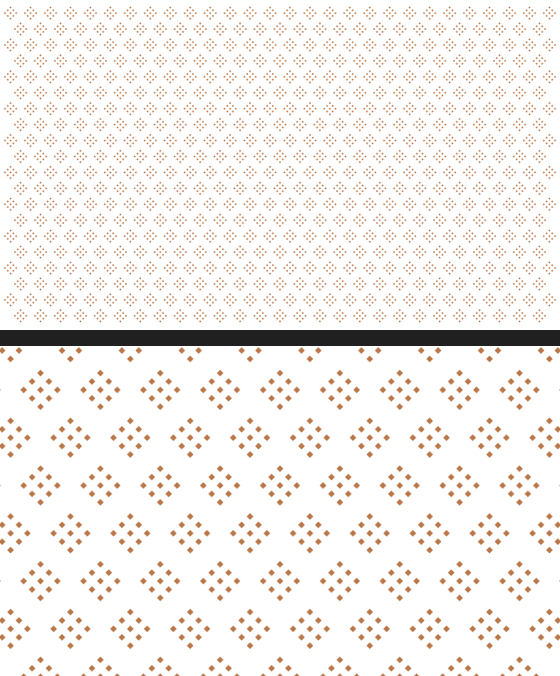
Top, the full canvas; bottom, a detail of the centre.
Reproduce this pattern procedurally as a Shadertoy shader.

```glsl
// Staggered rows of small copper diamond clusters on white.

// Antialiased coverage of a square of the given half side.
float squareCoverage(vec2 p, float halfSide, float blur) {
    vec2 edge = clamp((halfSide - abs(p)) / blur + 0.5, 0.0, 1.0);
    return edge.x * edge.y;
}

// Nine diamonds in a 3 x 3 grid turned by 45 degrees.
float diamondCluster(vec2 p, float blur) {
    vec2 turned = vec2(p.x + p.y, p.x - p.y) * 0.70711;
    float spacing = 5.44;
    vec2 nearest = clamp(floor(turned / spacing + 0.5), -1.0, 1.0);
    return squareCoverage(turned - nearest * spacing, 1.08, blur);
}

void mainImage(out vec4 fragColor, in vec2 fragCoord) {
    // The canvas is 768 units wide and 453 tall, measured from the top left.
    vec2 p = fragCoord / iResolution.xy * vec2(768.0, 453.0);
    p.y = 453.0 - p.y;
    float blur = 1.25 * 768.0 / iResolution.x;

    // Brick layout: every other row moves by half a step and has one fewer.
    vec2 pitch = vec2(27.37, 21.87);
    vec2 grid = (p - vec2(14.5, 18.0)) / pitch;
    float row = floor(grid.y + 0.5);
    float odd = mod(row, 2.0);
    grid.x -= 0.5 * odd;
    float column = floor(grid.x + 0.5);

    // Whole clusters only: 20 rows of 28 or 27.
    bool inside = row >= 0.0 && row < 20.0 && column >= 0.0 && column < 28.0 - odd;
    vec2 local = (grid - vec2(column, row)) * pitch;
    float ink = inside ? diamondCluster(local, blur) : 0.0;

    vec3 copper = vec3(0.73, 0.47, 0.29);
    fragColor = vec4(mix(vec3(1.0), copper, ink), 1.0);
}
```
